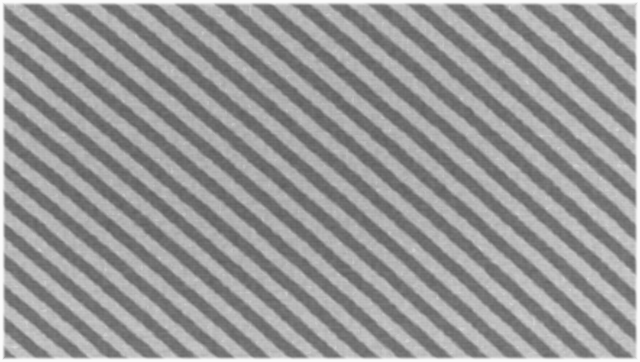
This pattern is drawn by a WebGL 1 fragment shader. Its source:

```glsl
precision highp float;
// Soft diagonal grey stripes on mottled woven cloth, with a blurred white margin.

uniform vec2 u_resolution;

const float TAU = 6.2831853;
const float STRIPES_ACROSS = 16.65;
const float STRIPES_DOWN = 11.65;
const float STRIPE_SKEW = 1.0;    // gentle fan of the stripes over the cloth
const float STRIPE_PHASE = 0.7;
const float DARK_HALF_WIDTH = 0.245;
const float STRIPE_BLUR = 0.1;
const float MARGIN = 0.0115;
const float THREADS = 125.0;      // threads per canvas height

vec2 hashGradient(vec2 cell) {
  vec3 q = fract(vec3(cell.xyx) * vec3(0.1031, 0.1030, 0.0973));
  q += dot(q, q.yzx + 33.33);
  float angle = TAU * fract((q.x + q.y) * q.z);
  return vec2(cos(angle), sin(angle));
}

// Gradient noise, roughly -0.7 to 0.7
float gradientNoise(vec2 p) {
  vec2 cell = floor(p);
  vec2 f = fract(p);
  vec2 w = f * f * f * (f * (f * 6.0 - 15.0) + 10.0);
  float a = dot(hashGradient(cell), f);
  float b = dot(hashGradient(cell + vec2(1.0, 0.0)), f - vec2(1.0, 0.0));
  float c = dot(hashGradient(cell + vec2(0.0, 1.0)), f - vec2(0.0, 1.0));
  float d = dot(hashGradient(cell + vec2(1.0, 1.0)), f - vec2(1.0, 1.0));
  return mix(mix(a, b, w.x), mix(c, d, w.x), w.y);
}

// Stripe count at a point measured from the top left, both axes 0 to 1
float stripeCount(vec2 st) {
  return STRIPES_ACROSS * st.x - STRIPES_DOWN * st.y + STRIPE_SKEW * st.x * st.y;
}

// 0 in the middle of a dark stripe, 1 in the middle of a light one
float lightStripe(float count, float halfWidth, float blur) {
  float d = abs(fract(count - STRIPE_PHASE + 0.5) - 0.5);
  return smoothstep(halfWidth - blur, halfWidth + blur, d);
}

// Fine horizontal and vertical threads
float weave(vec2 p, float threads) {
  vec2 wave = cos(TAU * threads * p);
  return 0.4 * wave.x + 0.6 * wave.y;
}

// Broad mottling, fine grain and slubs stretched along the weft
float mottle(vec2 p) {
  return 0.035 * gradientNoise(p * 38.0)
       + 0.045 * gradientNoise(p * 85.0 + 17.0)
       + 0.025 * gradientNoise(p * vec2(35.0, 120.0) + 41.0);
}

// Distance inside the canvas edge, in canvas heights
float edgeDistance(vec2 p, vec2 size) {
  vec2 inset = min(p, size - p);
  return min(inset.x, inset.y);
}

void main() {
  vec2 p = gl_FragCoord.xy / u_resolution.y;
  vec2 size = vec2(u_resolution.x / u_resolution.y, 1.0);
  vec2 st = vec2(p.x / size.x, 1.0 - p.y);

  // Stripes with slightly ragged edges
  float ragged = 0.05 * gradientNoise(p * 55.0) + 0.04 * gradientNoise(p * 9.0);
  float light = lightStripe(stripeCount(st) + ragged, DARK_HALF_WIDTH, STRIPE_BLUR);

  // Uneven light: darker left of centre, paler towards the lower right
  float glow = smoothstep(0.15, 0.75, length(st - vec2(0.38, 0.4)));
  float grey = mix(0.42 + 0.04 * glow, 0.695 + 0.06 * glow, light);

  // Cloth texture and pale flecks
  grey += mottle(p) + 0.008 * weave(p, THREADS);
  grey += 0.06 * light * smoothstep(0.3, 0.6, gradientNoise(p * 60.0 + 73.0));

  // White margin fading into the cloth
  float cloth = smoothstep(MARGIN * 0.4, MARGIN * 1.5, edgeDistance(p, size));
  gl_FragColor = vec4(vec3(mix(0.98, grey, cloth)), 1.0);
}
```
